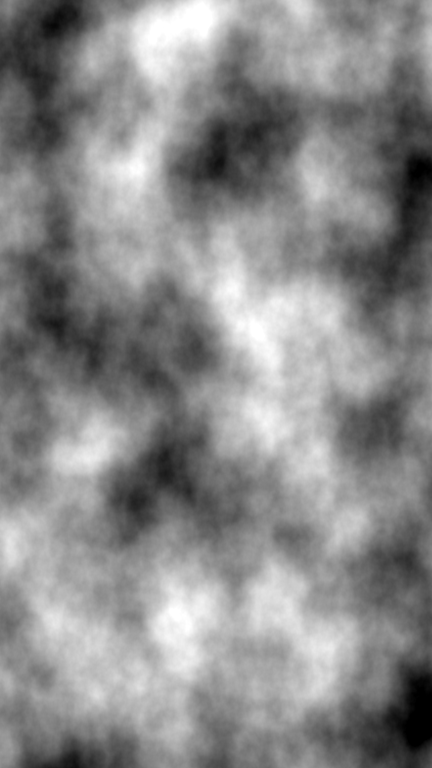
Reproduce this texture procedurally as a Shadertoy shader.

```glsl
const float TAU = 6.2831853;
const int OCTAVES = 7;

// Integer hash: lattice cell to a value in 0..1
float hashCell(ivec2 cell) {
    uvec2 q = uvec2(cell + 4096) * uvec2(1597334673u, 3812015801u);
    uint h = q.x ^ q.y;
    h = (h ^ (h >> 15)) * 2246822519u;
    h = (h ^ (h >> 13)) * 3266489917u;
    return float((h ^ (h >> 16)) >> 8) / 16777216.0;
}

// Slope contribution of one lattice corner
float cornerSlope(ivec2 cell, vec2 offset) {
    float angle = TAU * hashCell(cell);
    return dot(vec2(cos(angle), sin(angle)), offset);
}

// Smooth gradient noise, centred on zero
float gradientNoise(vec2 p) {
    vec2 base = floor(p);
    vec2 f = p - base;
    ivec2 cell = ivec2(base);
    vec2 fade = f * f * f * (f * (f * 6.0 - 15.0) + 10.0);
    float bottom = mix(cornerSlope(cell, f),
                       cornerSlope(cell + ivec2(1, 0), f - vec2(1.0, 0.0)), fade.x);
    float top = mix(cornerSlope(cell + ivec2(0, 1), f - vec2(0.0, 1.0)),
                    cornerSlope(cell + ivec2(1, 1), f - vec2(1.0, 1.0)), fade.x);
    return mix(bottom, top, fade.y);
}

// Sum of octaves, each finer and fainter than the last
float cloudNoise(vec2 p, float lacunarity, float gain) {
    float sum = 0.0;
    float amplitude = 1.0;
    for (int i = 0; i < OCTAVES; i++) {
        sum += amplitude * gradientNoise(p);
        p = p * lacunarity + vec2(17.37, 9.71);
        amplitude *= gain;
    }
    return sum;
}

void mainImage(out vec4 fragColor, in vec2 fragCoord) {
    vec2 uv = fragCoord / iResolution.x;

    // Broad clouds slightly taller than wide
    vec2 cloudScale = vec2(3.3, 2.75);
    float cloud = cloudNoise(uv * cloudScale + vec2(31.3, 12.6), 2.0, 0.49);

    // Mid grey with strong contrast
    float midGrey = 0.53;
    float contrast = 0.8;
    float grey = clamp(midGrey + contrast * cloud, 0.0, 1.0);
    fragColor = vec4(vec3(grey), 1.0);
}
```
